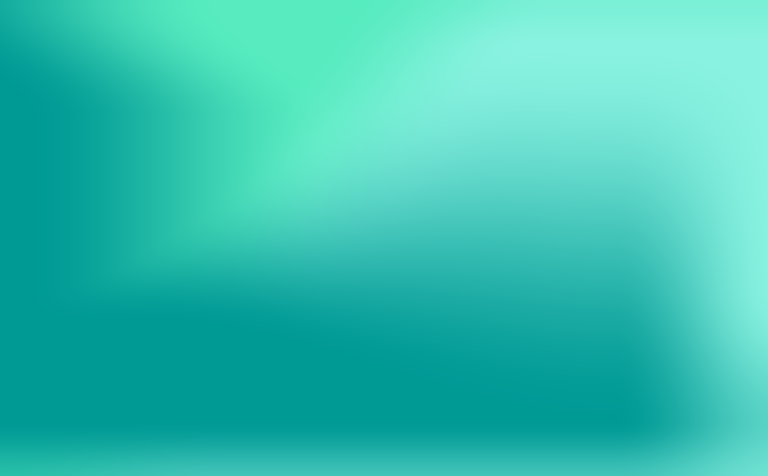
A WebGL 2 fragment shader for this background:

```glsl
#version 300 es
precision highp float;
// Soft teal, mint and aqua gradient with a rising diagonal light and edge glows.

uniform vec2 u_resolution;
out vec4 fragColor;

// Combines two light amounts without exceeding full brightness.
float screenLight(float a, float b) {
    return 1.0 - (1.0 - a) * (1.0 - b);
}

// Broad light: fades out to the left and towards a curved lower boundary.
float upperLight(vec2 uv) {
    float topShift = 0.15 * smoothstep(0.75, 1.0, uv.y);
    float fromLeft = smoothstep(0.03, 0.43, uv.x + topShift);
    float low = 0.32 - 0.22 * smoothstep(0.2, 0.8, uv.x);
    float high = mix(0.38, 0.93, smoothstep(0.0, 0.7, uv.x));
    return fromLeft * smoothstep(low, high, uv.y);
}

float rightGlow(vec2 uv) {
    float strength = mix(0.65, 1.0, smoothstep(0.1, 0.4, uv.y));
    return strength * smoothstep(0.8, 1.02, uv.x);
}

float bottomGlow(vec2 uv) {
    return 0.5 * (1.0 - smoothstep(-0.02, 0.12, uv.y));
}

void main() {
    vec2 uv = gl_FragCoord.xy / u_resolution;

    float light = screenLight(upperLight(uv), rightGlow(uv));
    light = screenLight(light, bottomGlow(uv));

    // The lit hue turns from mint to aqua across a slanted band.
    float hue = smoothstep(0.0, 0.28, uv.x - 0.45 * uv.y);
    hue *= 1.0 - 0.3 * smoothstep(0.9, 1.0, uv.y);

    vec3 teal = vec3(0.0, 0.602, 0.584);
    vec3 mint = vec3(0.34, 0.92, 0.75);
    vec3 aqua = vec3(0.54, 0.95, 0.88);
    fragColor = vec4(mix(teal, mix(mint, aqua, hue), light), 1.0);
}
```
